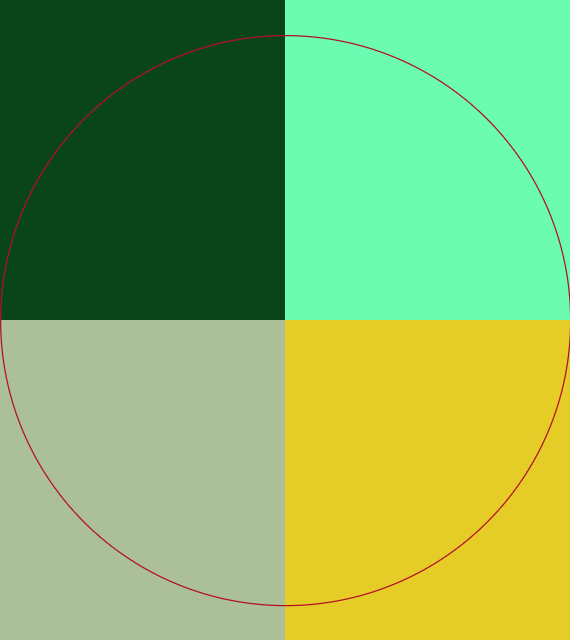
Write a Shadertoy shader that draws this background.

```glsl
const vec3 DARK_GREEN = vec3(0.04, 0.27, 0.10);
const vec3 MINT = vec3(0.42, 0.99, 0.70);
const vec3 SAGE = vec3(0.67, 0.75, 0.60);
const vec3 GOLD = vec3(0.90, 0.80, 0.15);
const vec3 CRIMSON = vec3(0.70, 0.06, 0.15);

// Antialiased coverage: 1 where the signed distance is positive
float coverage(float signedDistance, float pixel) {
    return clamp(signedDistance / pixel + 0.5, 0.0, 1.0);
}

// Four flat panels meeting at the origin
vec3 quadrants(vec2 p, float pixel) {
    float right = coverage(p.x, pixel);
    float upper = coverage(p.y, pixel);
    vec3 bottomRow = mix(SAGE, GOLD, right);
    vec3 topRow = mix(DARK_GREEN, MINT, right);
    return mix(bottomRow, topRow, upper);
}

// Coverage of a thin circle outline
float ring(vec2 p, vec2 center, float radius, float thickness, float pixel) {
    float edgeDistance = abs(length(p - center) - radius);
    return coverage(0.5 * thickness - edgeDistance, pixel);
}

void mainImage(out vec4 fragColor, in vec2 fragCoord) {
    // Centered coordinates, with the canvas width as one unit
    float pixel = 1.0 / iResolution.x;
    vec2 p = (fragCoord - 0.5 * iResolution.xy) * pixel;

    vec3 color = quadrants(p, pixel);

    // Hairline circle spanning the width, nudged toward the lower right
    vec2 ringCenter = vec2(0.0011, -0.0011);
    float outline = ring(p, ringCenter, 0.5, 0.0022, pixel);
    color = mix(color, CRIMSON, outline);

    fragColor = vec4(color, 1.0);
}
```
